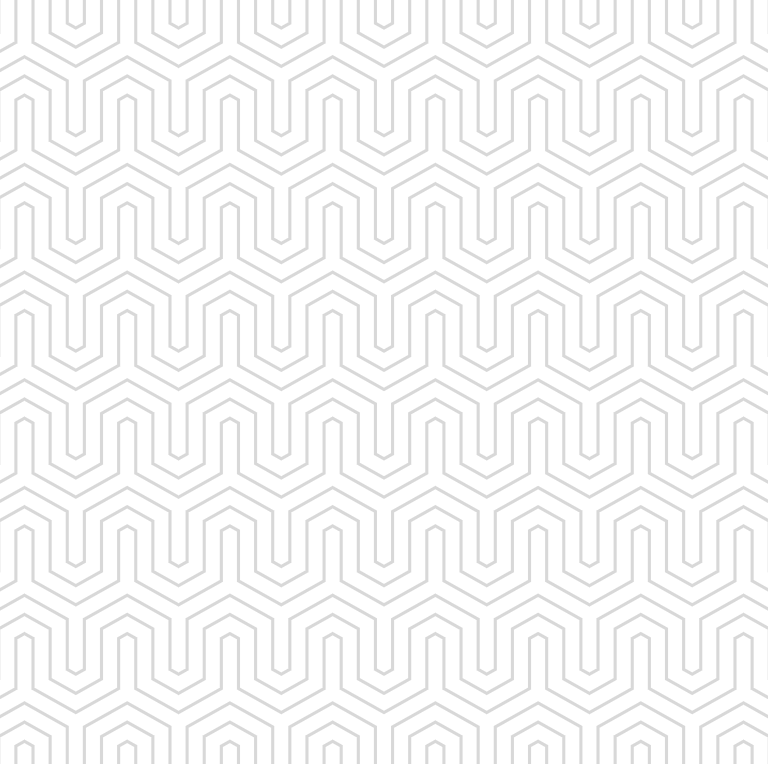
Give the GLSL for this pattern, as a Shadertoy shader.

```glsl
// Seamless lattice of nested grey zigzag outlines with upright walls and chevron caps on white.

// Lengths are fractions of the canvas height.
const float PERIOD_X = 0.13446;      // peak to peak
const float PERIOD_Y = 0.14096;      // row to row
const float ROW_CENTER = 0.567;      // height of one row's middle
const float SLOPE = 0.56;            // steepness of the chevrons
const float CHEVRON_STEP = 0.0251;   // vertical gap between nested chevrons
const float WALL_STEP = PERIOD_X / 6.0;
const float LINE_WIDTH = 0.00405;
const vec3 PAPER = vec3(1.0);
const vec3 INK = vec3(0.847);

// Distance to one mitred zigzag; u runs from peak (0) to valley (PERIOD_X / 2).
float zigzagDistance(float u, float y, float nest) {
    float wallHeight = PERIOD_Y - 3.0 * CHEVRON_STEP;
    float sheared = y + SLOPE * (u - 0.25 * PERIOD_X) - nest * CHEVRON_STEP;
    float scale = inversesqrt(1.0 + SLOPE * SLOPE);
    float peak = (sheared - 0.5 * wallHeight) * scale;
    float valley = (sheared + 0.5 * wallHeight) * scale;
    float wall = u - 0.25 * PERIOD_X - nest * WALL_STEP;
    return abs(min(valley, max(peak, wall)));
}

void mainImage(out vec4 fragColor, in vec2 fragCoord) {
    vec2 p = fragCoord / iResolution.y;
    float x = p.x - 0.5 * iResolution.x / iResolution.y;

    // Mirror each column, with a valley on the canvas centre line.
    float halfX = 0.5 * PERIOD_X;
    float u = halfX - abs(mod(x + halfX, PERIOD_X) - halfX);
    float y = mod(p.y - ROW_CENTER + 0.5 * PERIOD_Y, PERIOD_Y) - 0.5 * PERIOD_Y;

    // Three nested lines per row, including overlap from adjacent rows.
    float dist = 1.0;
    for (int row = -1; row <= 1; row++) {
        for (int nest = -1; nest <= 1; nest++) {
            dist = min(dist, zigzagDistance(u, y - float(row) * PERIOD_Y, float(nest)));
        }
    }

    // Antialiased stroke.
    float coverage = clamp(0.5 + (0.5 * LINE_WIDTH - dist) * iResolution.y, 0.0, 1.0);
    fragColor = vec4(mix(PAPER, INK, coverage), 1.0);
}
```
